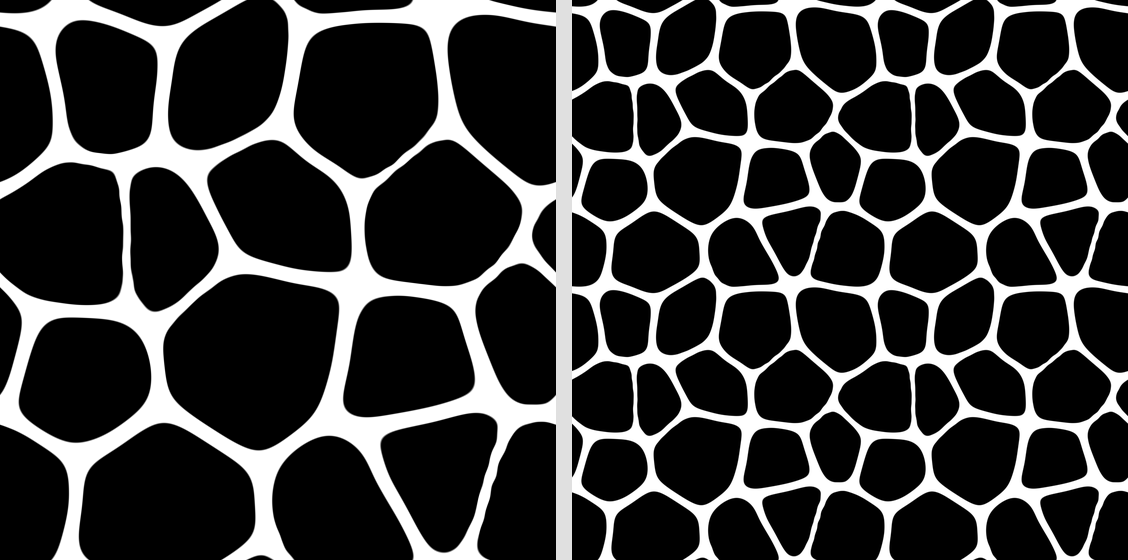
Left, the tile; right, the same tile 2 across and 2 down.
Reproduce this pattern procedurally as a WebGL 2 fragment shader.

```glsl
#version 300 es
precision highp float;

uniform vec2 u_resolution;
out vec4 fragColor;

const float CELLS = 4.0;          // grid cells per canvas side
const float JITTER = 0.66;        // scatter of the cell centres
const float SIZE_SPREAD = 0.24;   // how much cell sizes differ
const float CORNER_SHARPNESS = 15.0;
const vec3 CELL_COLOR = vec3(0.0);
const vec3 WALL_COLOR = vec3(1.0);

// Integer hash of a lattice point, three values in 0..1
vec3 hash3(vec2 point, float seed) {
    uvec3 v = uvec3(vec3(point, seed)) * 1664525u + 1013904223u;
    v.x += v.y * v.z;
    v.y += v.z * v.x;
    v.z += v.x * v.y;
    v ^= v >> 16u;
    v.x += v.y * v.z;
    v.y += v.z * v.x;
    v.z += v.x * v.y;
    return vec3(v >> 8u) * exp2(-24.0);
}

float cornerSlope(vec2 corner, vec2 offset, float period, float seed) {
    float angle = 6.2832 * hash3(mod(corner, period), seed).x;
    return dot(vec2(cos(angle), sin(angle)), offset);
}

// Gradient noise that wraps after a whole number of lattice steps
float gradientNoise(vec2 p, float period, float seed) {
    vec2 i = floor(p), f = p - i;
    vec2 u = f * f * f * (f * (f * 6.0 - 15.0) + 10.0);
    vec2 e = vec2(0.0, 1.0);
    float low = mix(cornerSlope(i, f, period, seed),
                    cornerSlope(i + e.yx, f - e.yx, period, seed), u.x);
    float high = mix(cornerSlope(i + e.xy, f - e.xy, period, seed),
                     cornerSlope(i + e.yy, f - e.yy, period, seed), u.x);
    return mix(low, high, u.y);
}

// Cell centre in xy, size weight in z; odd rows are staggered
vec3 cellSite(vec2 cell, float period) {
    vec3 h = hash3(mod(cell, period), 7.0);
    float stagger = 0.5 * mod(cell.y, 2.0) - 0.25;
    vec2 center = cell + 0.5 + JITTER * (h.xy - 0.5) + vec2(stagger, 0.0);
    return vec3(center, SIZE_SPREAD * h.z);
}

float powerDistance(vec2 p, vec3 site) {
    vec2 d = p - site.xy;
    return dot(d, d) - site.z;
}

// Grid index of the cell that owns the point
vec2 owningCell(vec2 p, float period) {
    vec2 base = floor(p), owner = base;
    float nearest = 1e5;
    for (int y = -2; y <= 2; y++)
    for (int x = -2; x <= 2; x++) {
        vec2 cell = base + vec2(x, y);
        float d = powerDistance(p, cellSite(cell, period));
        if (d < nearest) {
            nearest = d;
            owner = cell;
        }
    }
    return owner;
}

// Half the wall thickness; the thinnest walls get ragged sides
float wallHalfWidth(float pick, float grain) {
    float ragged = 1.0 - smoothstep(0.1, 0.3, pick);
    return mix(0.02, 0.058, sqrt(pick)) + 0.018 * ragged * grain;
}

// Distance inward from the walls, blended so that corners turn round
float roundedCell(vec2 p, float period, float grain) {
    vec2 owner = owningCell(p, period);
    vec3 site = cellSite(owner, period);
    float ownPower = powerDistance(p, site);
    float ownPick = hash3(mod(owner, period), 3.0).x;
    float blend = 0.0;
    for (int y = -2; y <= 2; y++)
    for (int x = -2; x <= 2; x++) {
        if (x == 0 && y == 0) continue;
        vec2 cell = owner + vec2(x, y);
        vec3 other = cellSite(cell, period);
        float spacing = max(length(other.xy - site.xy), 0.01);
        float toWall = (powerDistance(p, other) - ownPower) / (2.0 * spacing);
        float pick = fract(ownPick + hash3(mod(cell, period), 3.0).x);
        blend += exp(-CORNER_SHARPNESS * (toWall - wallHalfWidth(pick, grain)));
    }
    return -log(blend) / CORNER_SHARPNESS;
}

void main() {
    vec2 p = CELLS * gl_FragCoord.xy / u_resolution;

    // Slight bend of the walls
    vec2 bend = vec2(gradientNoise(p * 2.0, CELLS * 2.0, 11.0),
                     gradientNoise(p * 2.0, CELLS * 2.0, 12.0));
    float grain = gradientNoise(p * 8.0, CELLS * 8.0, 13.0);
    float inside = roundedCell(p + 0.04 * bend, CELLS, grain);

    // Edge smoothing over about one pixel
    float pixel = CELLS / min(u_resolution.x, u_resolution.y);
    float cellMask = smoothstep(-0.8 * pixel, 0.8 * pixel, inside);
    fragColor = vec4(mix(WALL_COLOR, CELL_COLOR, cellMask), 1.0);
}
```
